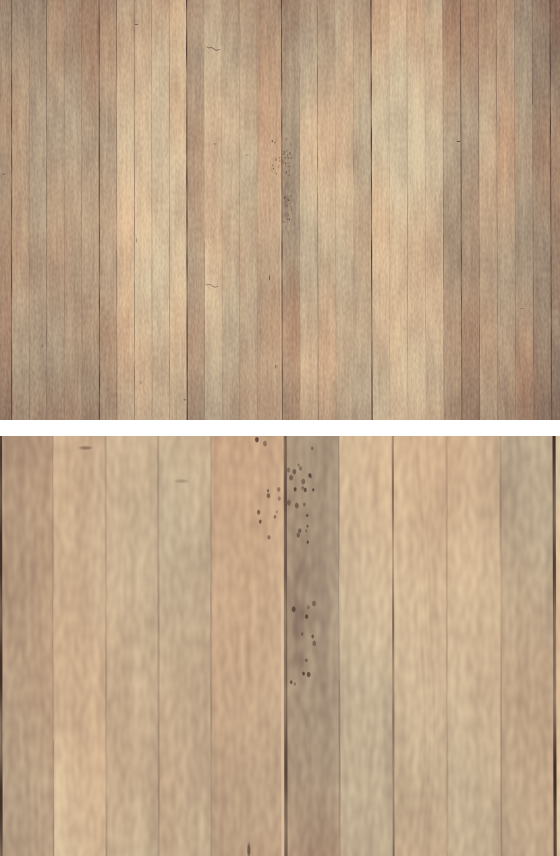
Top, the full canvas; bottom, a detail of the centre.
Give the GLSL for this texture, as a WebGL 1 fragment shader.

```glsl
precision highp float;
// Weathered wall of narrow upright wooden boards, seamed into panels of five.

uniform vec2 u_resolution;

#define DARK_WOOD vec3(0.47, 0.375, 0.325)
#define LIGHT_WOOD vec3(0.86, 0.77, 0.635)
#define RED_TINT vec3(0.035, -0.014, -0.028)
#define SEAM_COLOR vec3(0.26, 0.19, 0.16)
#define BASE_SHADE 0.87
#define VIGNETTE 0.85
#define GRAIN 0.25
#define BOARD_CONTRAST 0.13
#define PANEL_BOARDS 5.0
#define SEAM_HALF 0.0006
#define KNOTS 12
#define SPECKS 46

float hash(vec2 c) {
  vec3 q = fract(c.xyx * 0.1031);
  q += dot(q, q.yzx + 33.33);
  return fract((q.x + q.y) * q.z);
}

vec2 hash2(float n) {
  return vec2(hash(vec2(n, 3.7)), hash(vec2(n, 19.1)));
}

float corner(vec2 cell, vec2 offset) {
  float a = 6.2832 * hash(cell);
  return dot(vec2(cos(a), sin(a)), offset);
}

// Gradient noise, roughly -0.7 to 0.7
float noise(vec2 p) {
  vec2 i = floor(p), f = p - i;
  vec2 w = f * f * f * (f * (f * 6.0 - 15.0) + 10.0);
  vec2 e = vec2(1.0, 0.0);
  return mix(mix(corner(i, f), corner(i + e, f - e), w.x),
             mix(corner(i + e.yx, f - e.yx), corner(i + 1.0, f - 1.0), w.x), w.y);
}

// Board coordinate and board width; one board left of centre is wider
vec2 boardAt(float x) {
  if (x < 0.4583) return vec2((x - 0.0208) / 0.03125, 0.03125);
  if (x < 0.5026) return vec2(14.0 + (x - 0.4583) / 0.0443, 0.0443);
  return vec2(15.0 + (x - 0.5026) / 0.03197, 0.03197);
}

// Exact share of a pixel that a line covers at distance d
float line(float d, float halfWidth, float px) {
  float covered = min(d + 0.5 * px, halfWidth) - max(d - 0.5 * px, -halfWidth);
  return clamp(covered / px, 0.0, 1.0);
}

// Tone of a whole board: dark boards meet at panel seams
float boardTone(float id) {
  float place = mod(id + PANEL_BOARDS, PANEL_BOARDS);
  float first = (1.0 - step(0.5, place)) * step(0.5, mod(id, 20.0));
  float last = step(3.5, place) * step(3.0, abs(id - 11.5));
  float broad = 0.08 * cos(6.2832 * (id - 7.5) / 14.0);
  return broad + BOARD_CONTRAST * (hash(vec2(id + 9.0, 5.0)) - 0.5) - 0.23 * first - 0.18 * last;
}

float woodGrain(vec2 p, float id) {
  float s = id * 7.31;
  float fibre = noise(vec2(p.x * 110.0 + s, p.y * 4.0 + s));
  float fine = noise(vec2(p.x * 250.0, p.y * 18.0 + s));
  float pores = noise(vec2(p.x * 290.0, p.y * 110.0 + s));
  float field = noise(vec2(p.x * 34.0 + s, p.y * 3.5 + s)) + 0.12 * noise(p * vec2(60.0, 12.0));
  float rings = sin(field * 48.0) * step(0.6, hash(vec2(id + 4.0, 8.0)));
  return 0.40 * fibre + 0.42 * fine + 0.62 * pores + 0.08 * rings;
}

// Short ragged split sloping down to the right
float split(vec2 q, float px) {
  float curve = 0.006 * noise(vec2(q.x * 110.0 + 5.3, 0.4)) - 0.32 * q.x;
  return line(abs(q.y - curve), 0.0007, px) * (1.0 - smoothstep(0.009, 0.014, abs(q.x)));
}

void main() {
  float px = 1.0 / u_resolution.x;
  vec2 uv = gl_FragCoord.xy / u_resolution;
  vec2 p = vec2(uv.x, uv.y * 0.75);
  vec2 board = boardAt(p.x - 0.004 * (0.75 - p.y) * p.x);
  float id = floor(board.x), seam = floor(board.x + 0.5);

  // Board tone, grain and worn patches
  float patches = noise(p * vec2(9.0, 4.0) + 3.3);
  float streak = noise(vec2(id * 3.73 + 0.4, p.y * 5.0));
  float shade = BASE_SHADE + boardTone(id) + GRAIN * woodGrain(p, id);
  shade += 0.14 * patches + 0.15 * streak + 0.12 * noise(p * vec2(45.0, 16.0));
  vec2 q = uv - 0.5;
  shade -= VIGNETTE * dot(q, q);
  vec2 stain = (p - vec2(0.513, 0.385)) / vec2(0.011, 0.05);
  shade -= 0.24 * exp(-dot(stain, stain)) * (0.8 + 1.5 * noise(p * vec2(150.0, 70.0)));
  vec3 color = mix(DARK_WOOD, LIGHT_WOOD, clamp(shade, -0.05, 1.04));
  float red = 0.2 + noise(vec2(id * 2.37 + 0.3, p.y * 3.0 + 7.0)) + noise(p * vec2(12.0, 5.0));
  color += RED_TINT * clamp(red, -0.3, 1.0);

  // Seams: dark between panels, hairline and broken between boards
  float major = 1.0 - step(0.5, mod(seam + PANEL_BOARDS, PANEL_BOARDS));
  float chance = hash(vec2(seam + 3.0, 31.0));
  float wear = 0.8 + 0.8 * noise(vec2(seam * 4.7 + 0.3, p.y * 22.0));
  float strength = mix(0.16 + 0.40 * chance * chance, 0.65 + 0.3 * chance, major) * wear;
  float side = (board.x - seam) * board.y;
  float mark = line(abs(side), SEAM_HALF * (1.0 + 0.55 * major), px) * strength;
  float bareEdge = line(abs(side + 0.0020), 0.0008, px) * (1.0 - step(0.5, abs(seam - 15.0)));
  color = mix(color, LIGHT_WOOD, 0.8 * bareEdge * (1.0 - smoothstep(0.38, 0.46, p.y)));

  // Scattered knots and dents
  for (int i = 0; i < KNOTS; i++) {
    vec2 h = hash2(float(i) + 2.0), r = hash2(float(i) + 60.0);
    vec2 size = mix(vec2(0.0011, 0.0045), vec2(0.004, 0.0012), step(0.6, r.x));
    float d = length((p - h * vec2(1.0, 0.75)) / size);
    mark = max(mark, (1.0 - smoothstep(0.4, 1.3, d)) * (0.2 + 0.5 * r.y));
  }

  // Pitted specks in two columns by the middle seam, with a lower cluster
  for (int i = 0; i < SPECKS; i++) {
    float n = float(i);
    vec2 h = hash2(n + 120.0) - 0.5, r = hash2(n + 300.0);
    vec2 center = vec2(mix(0.4935, 0.5125, mod(n, 2.0)), 0.470);
    center = mix(center, vec2(0.513, 0.370), 1.0 - step(0.5, mod(n, 4.0)));
    float d = length((p - center - h * vec2(0.015, 0.068)) * vec2(1.0, 0.7));
    mark = max(mark, (0.3 + 0.5 * r.y) * line(d, 0.0006 + 0.0006 * r.x, px));
  }

  mark = max(mark, 0.7 * split(p - vec2(0.381, 0.663), px));
  mark = max(mark, 0.5 * split(p - vec2(0.378, 0.240), px));
  gl_FragColor = vec4(mix(color, SEAM_COLOR, clamp(mark, 0.0, 1.0)), 1.0);
}
```
